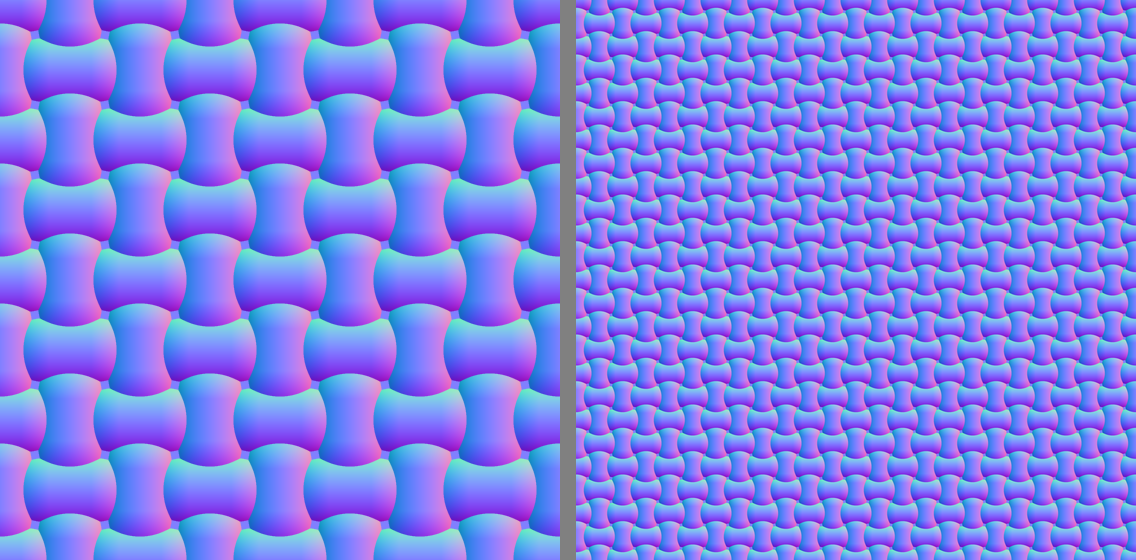
Left, the tile; right, the same tile 3 across and 3 down.
Give the GLSL for this texture map, as a Shadertoy shader.

```glsl
// Height and slope of one strand: x = along * across profile.
// along is measured from the crest, across from the centre line.
// Returns (slope along, slope across, height).
vec3 strand(float along, float across) {
    float bend = clamp(abs(along) - 0.3, 0.0, 0.54);
    float arc = sqrt(0.58 * 0.58 - bend * bend);
    float tube = sqrt(max(0.25 - across * across, 1e-4));
    return vec3(-sign(along) * bend / arc, -across / tube, tube + arc - 0.58);
}

// Surface normal of the weave; p is in cells, one crossing per cell.
vec3 weaveNormal(vec2 p) {
    vec2 cell = floor(p + 0.5);
    vec2 local = p - cell;

    // Crests alternate like a checkerboard between the two directions
    vec3 weft = strand(mod(p.x - cell.y + 1.0, 2.0) - 1.0, local.y);
    vec3 warp = strand(mod(p.y - cell.x, 2.0) - 1.0, local.x).yxz;

    // The higher strand covers the other; flat backing shows in the gaps
    vec3 top = weft.z > warp.z ? weft : warp;
    if (top.z < 0.2) top.xy = vec2(0.0);
    return normalize(vec3(-top.xy, 1.0));
}

void mainImage(out vec4 fragColor, in vec2 fragCoord) {
    // Supersample to smooth the overlaps
    vec3 colour = vec3(0.0);
    for (int i = 0; i < 16; i++) {
        vec2 offset = (vec2(i % 4, i / 4) - 1.5) * 0.3;
        vec2 p = (fragCoord + offset) / iResolution.xy * 8.0;
        colour += 0.5 + 0.5 * weaveNormal(p);
    }
    fragColor = vec4(colour / 16.0, 1.0);
}
```
